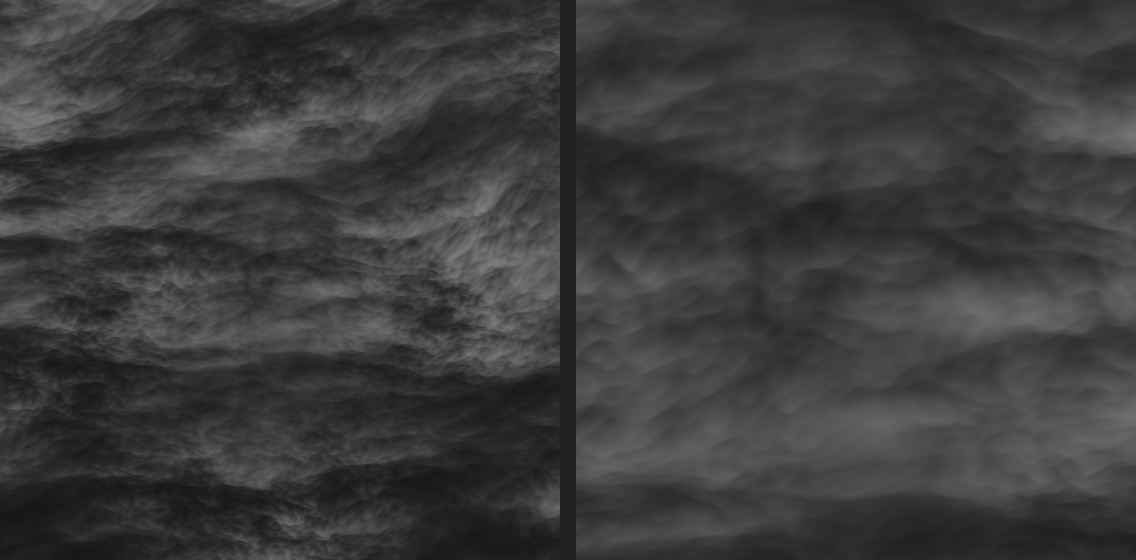
Left, the full canvas; right, a detail of the centre.
A WebGL 1 fragment shader for this texture:

```glsl
precision highp float;
// Dark, wind-ruffled water in grey: long tilted swells with soft backs and
// sharper, shadowed fronts. Octaves of stretched gradient noise are summed,
// each one steepened along y, then turned into brightness by an exponential.
uniform vec2 u_resolution;

const float TAU = 6.2831853;
const int OCTAVES = 6;
const vec3 WATER_GREY = vec3(0.206);
const float CONTRAST = 0.36;
const float SOFT_LIMIT = 3.2;

// Random unit vector for a lattice cell
vec2 cellGradient(vec2 cell) {
  float angle = TAU * fract(sin(dot(cell, vec2(127.1, 311.7))) * 43758.5453);
  return vec2(cos(angle), sin(angle));
}

// Gradient noise, roughly -0.7 to 0.7
float gradientNoise(vec2 p) {
  vec2 cell = floor(p);
  vec2 f = p - cell;
  vec2 w = f * f * f * (f * (f * 6.0 - 15.0) + 10.0);
  vec2 e = vec2(1.0, 0.0);
  float a = dot(cellGradient(cell), f);
  float b = dot(cellGradient(cell + e.xy), f - e.xy);
  float c = dot(cellGradient(cell + e.yx), f - e.yx);
  float d = dot(cellGradient(cell + e.xx), f - e.xx);
  return mix(mix(a, b, w.x), mix(c, d, w.x), w.y);
}

// Noise leaning over along y, so dark-to-light edges are sharp from below
float steepNoise(vec2 p, float lean) {
  float height = gradientNoise(p);
  return gradientNoise(p + vec2(0.0, lean * height));
}

// Swells first, then ever finer and less stretched ripples
float waveField(vec2 p, float roughness) {
  vec2 frequency = vec2(2.3, 8.0);
  float amplitude = 0.95;
  float tilt = 0.05;
  float sum = 0.0;
  for (int i = 0; i < OCTAVES; i++) {
    vec2 slanted = p + vec2(0.0, tilt * p.x + 0.014 * sum);
    vec2 offset = float(i) * vec2(17.3, 9.7) + vec2(3.4, 5.8);
    sum += amplitude * steepNoise(slanted * frequency + offset, 0.6);
    frequency *= vec2(2.05, 1.8);
    amplitude *= 0.74 * mix(1.0, roughness, 0.4);
    tilt = -1.3 * tilt;
  }
  return sum;
}

// Bends the swells: rising to the right above, levelling out below
vec2 bendSwells(vec2 uv) {
  float rise = 0.2 * smoothstep(0.25, 0.85, uv.y);
  float sway = 0.07 * gradientNoise(uv * vec2(2.3, 2.9) + 41.0);
  float jitter = 0.012 * gradientNoise(uv * vec2(9.0, 14.0) + 7.0);
  return uv + vec2(2.0 * jitter, sway + jitter - rise * (uv.x - 0.5));
}

// Broad light: a bright middle, a dim foreground and a slightly dim distance
float broadLight(vec2 uv) {
  float y = uv.y + 0.16 * gradientNoise(uv * vec2(1.7, 2.1) + 23.0);
  return smoothstep(0.2, 0.5, y) - 0.35 * smoothstep(0.72, 0.92, y);
}

void main() {
  vec2 uv = gl_FragCoord.xy / u_resolution.y;
  float roughness = 1.0 + 0.7 * gradientNoise(uv * vec2(3.0, 5.0) + 61.0);
  float waves = waveField(bendSwells(uv), roughness);
  float light = 1.3 * (broadLight(uv) - 0.58) + 3.2 * waves;

  // Ease off the extremes so neither crests nor shadows go flat
  float ratio = light / SOFT_LIMIT;
  float eased = light / sqrt(1.0 + ratio * ratio);
  gl_FragColor = vec4(WATER_GREY * exp(CONTRAST * eased), 1.0);
}
```
